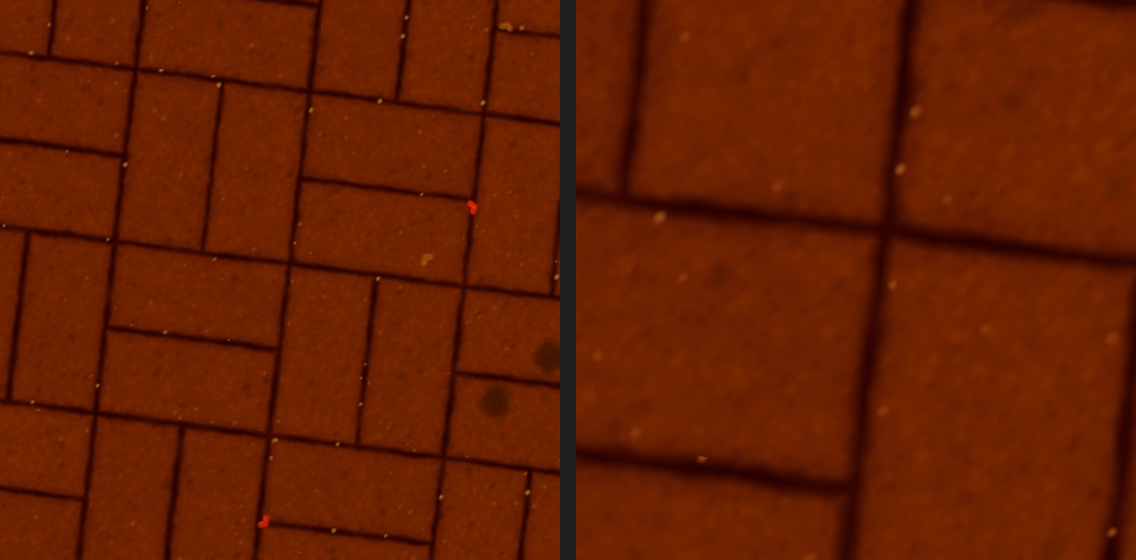
Left: the whole. Right: its middle third, enlarged.
Give the GLSL for this texture, as a Shadertoy shader.

```glsl
// Tilted basket-weave brick paving with soft dark joints, pale grit, stains and leaf scraps.

// Lattice: one cell holds a pair of bricks (canvas units)
const vec2 ORIGIN = vec2(0.517, 0.529);
const vec2 STEP_ACROSS = vec2(0.311, -0.040);
const vec2 STEP_UP = vec2(0.036, 0.307);
const float CELL = 0.312;

// Joints
const float JOINT_HALF = 0.0012;
const float JOINT_SOFT = 0.0095;
const float JOINT_VARIATION = 0.0022;
const float CORNER_RADIUS = 0.008;
const float WOBBLE = 0.007;

// Surface wear
const float GRIT_SCALE = 42.0;
const float GRIT_SHARE = 0.07;
const float GRAIN_SCALE = 62.0;
const float GRAIN_DEPTH = 0.55;

// Stains (canvas units) and leaf scraps (lattice units): first place, then step
const vec2 STAIN_START = vec2(0.885, 0.284);
const vec2 STAIN_STEP = vec2(0.098, 0.078);
const vec2 RED_START = vec2(1.0, 0.46);
const vec2 RED_STEP = vec2(-0.97, -1.96);
const vec2 TAN_START = vec2(0.77, 0.13);
const vec2 TAN_STEP = vec2(0.30, 1.39);

const vec3 JOINT_COLOR = vec3(0.165, 0.005, 0.00);
const vec3 JOINT_WORN = vec3(0.24, 0.04, 0.01);
const vec3 BRICK_DARK = vec3(0.35, 0.09, 0.01);
const vec3 BRICK_WARM = vec3(0.46, 0.148, 0.00);
const vec3 GRIT_COLOR = vec3(0.60, 0.27, 0.06);
const vec3 GRIT_BRIGHT = vec3(0.80, 0.52, 0.22);
const vec3 RED_LEAF = vec3(0.86, 0.15, 0.03);
const vec3 TAN_LEAF = vec3(0.64, 0.32, 0.06);

vec2 hash2(vec2 p) {
    vec3 h = fract(p.xyx * vec3(0.1031, 0.1030, 0.0973));
    h += dot(h, h.yzx + 33.33);
    return fract((h.xx + h.yz) * h.zy);
}

// Cellular noise: distance to the nearest point, and that point's two random values
vec3 cellular(vec2 p) {
    vec2 cell = floor(p);
    vec3 nearest = vec3(9.0, 0.0, 0.0);
    for (int j = -1; j <= 1; j++)
    for (int i = -1; i <= 1; i++) {
        vec2 c = cell + vec2(i, j);
        float d = length(c + 0.15 + 0.7 * hash2(c + 50.0) - p);
        if (d < nearest.x) nearest = vec3(d, hash2(c + 217.0));
    }
    return nearest;
}

// Layered sines, roughly -1 to 1
float mottle(vec2 p) {
    float sum = 0.0, amp = 0.5;
    for (int i = 0; i < 4; i++) {
        sum += amp * sin(p.x + 1.7 * sin(p.y)) * cos(p.y - 1.3 * sin(p.x));
        p = mat2(1.3, 1.1, -1.1, 1.3) * p + 2.3;
        amp *= 0.65;
    }
    return sum;
}

// Soft light and dark grains, about -0.5 to 0.5
float grains(vec2 p) {
    vec3 c = cellular(p);
    return (c.y - 0.5) * smoothstep(0.65, 0.05, c.x);
}

// Basket weave: x = depth inside the brick from its edge, yz = brick id
vec3 basketWeave(vec2 q) {
    vec2 cell = floor(q), f = fract(q);
    if (mod(cell.x + cell.y, 2.0) > 0.5) f = f.yx;
    float row = floor(f.y * 2.0);
    vec2 local = abs(vec2(f.x - 0.5, f.y - 0.25 - 0.5 * row)) * CELL;
    vec2 e = local - vec2(0.5, 0.25) * CELL + CORNER_RADIUS;
    float d = length(max(e, 0.0)) + min(max(e.x, e.y), 0.0) - CORNER_RADIUS;
    return vec3(-d, cell * 2.0 + vec2(row, 40.0));
}

// Ragged scrap centred on zero: coverage from 0 to 1
float scrap(vec2 v, float turn) {
    float a = atan(v.y, v.x) + turn;
    float r = 0.013 + 0.003 * sin(2.0 * a) + 0.002 * sin(3.0 * a + 1.0);
    return smoothstep(r, r - 0.008, length(v));
}

void mainImage(out vec4 fragColor, in vec2 fragCoord) {
    vec2 p = fragCoord / iResolution.xy;
    mat2 lattice = mat2(STEP_ACROSS, STEP_UP);
    vec2 q = inverse(lattice) * (p - ORIGIN);
    q += WOBBLE * vec2(mottle(p * 34.0), mottle(p * 34.0 + 7.0));
    vec3 brick = basketWeave(q);
    vec2 tint = hash2(brick.yz + 11.0);

    // Brick face: grain drawn out along the diagonal, mottling, a darker rim
    vec2 slant = mat2(0.6, -0.8, 0.6, 0.8) * p;
    float tone = 0.80 + 0.14 * (tint.x - 0.5) + 0.16 * mottle(p * 26.0)
               + GRAIN_DEPTH * (grains(slant * GRAIN_SCALE) + grains(slant * GRAIN_SCALE * 1.9 + 9.0))
               + 0.10 * mottle(slant * 190.0);
    tone -= 0.40 * smoothstep(0.024, 0.006, brick.x);
    vec3 color = mix(BRICK_DARK, BRICK_WARM, tone);

    // Faint pits and soft stains
    vec3 pit = cellular(slant * 34.0 + 3.0);
    color *= 1.0 - 0.14 * step(0.88, pit.y) * smoothstep(0.40, 0.05, pit.x);
    for (int i = 0; i < 2; i++) {
        vec2 v = p - STAIN_START - float(i) * STAIN_STEP;
        float r = length(v) + 0.007 * mottle(p * 70.0);
        color *= 1.0 - 0.38 * smoothstep(0.040, 0.015, r);
    }

    // Joints, uneven in width and darkness
    float width = JOINT_HALF + JOINT_VARIATION * (mottle(p * 48.0) + tint.y - 0.5);
    float worn = smoothstep(-0.3, 0.9, mottle(p * 19.0 + 4.0));
    float face = smoothstep(width - 0.002, width + JOINT_SOFT, brick.x);
    color = mix(mix(JOINT_COLOR, JOINT_WORN, worn), color, face);

    // Pale grit, denser and brighter along the joints
    float nearJoint = smoothstep(0.014, 0.004, brick.x);
    vec3 grit = cellular(slant * GRIT_SCALE + 31.0);
    float present = step(1.0 - GRIT_SHARE * (1.0 + nearJoint), grit.y);
    float size = mix(0.16, 0.32, grit.z);
    vec3 gritColor = mix(GRIT_COLOR, GRIT_BRIGHT, nearJoint * grit.z);
    float gritOpacity = mix(0.55, 0.85, nearJoint);
    color = mix(color, gritColor, present * gritOpacity * smoothstep(size, 0.0, grit.x));

    // Leaf scraps, red along the joints and tan beside them
    for (int i = 0; i < 2; i++) {
        float k = float(i);
        float light = 0.92 + 0.2 * mottle(p * 150.0);
        vec2 red = p - ORIGIN - lattice * (RED_START + k * RED_STEP);
        vec2 tan_ = p - ORIGIN - lattice * (TAN_START + k * TAN_STEP);
        color = mix(color, RED_LEAF * light, scrap(red, 2.0 + k));
        color = mix(color, TAN_LEAF * light, 0.85 * scrap(tan_, k));
    }

    fragColor = vec4(color, 1.0);
}
```
